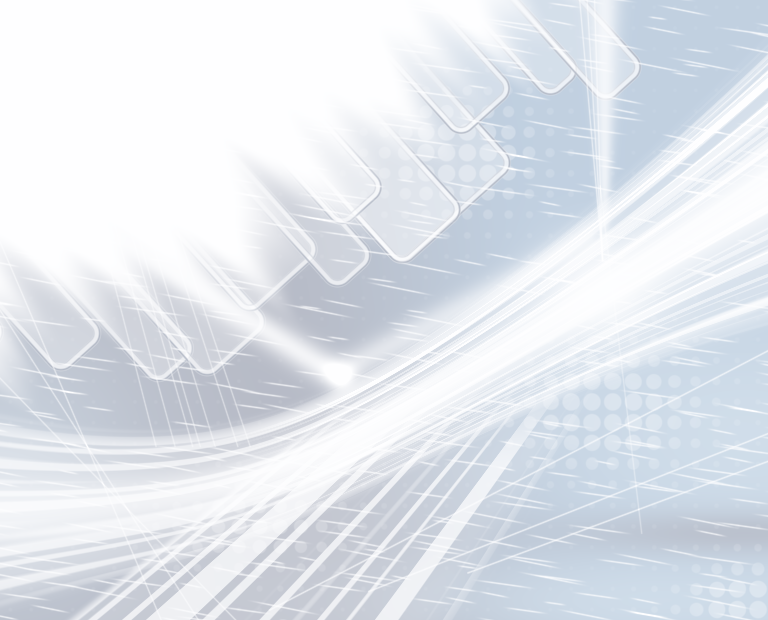
Reproduce this background procedurally as a Shadertoy shader.

```glsl
// Abstract pale blue backdrop: rounded bars, a sweeping ribbon of light, halftone dots and scratches.
const vec3 WHITE = vec3(0.995, 0.996, 1.0);
const vec3 GREY = vec3(0.715, 0.73, 0.775);
const vec3 BLUE = vec3(0.755, 0.815, 0.88);
const vec3 PALE = vec3(0.83, 0.88, 0.925);
const vec3 OUTLINE = vec3(0.64, 0.67, 0.73);
const vec2 ACROSS = vec2(0.743, 0.669);   // across the bars
const vec2 ALONG = vec2(0.669, -0.743);   // toward the bar tips
const float CORNER = 0.024;
const float DOT_PITCH = 0.0335;
const int BARS = 12;
// Each bar: centre across, half width, tip position
const vec3 BAR[BARS] = vec3[](
    vec3(0.28, 0.04, -0.335), vec3(0.385, 0.05, -0.228), vec3(0.485, 0.045, -0.11),
    vec3(0.575, 0.07, -0.064), vec3(0.705, 0.08, -0.095), vec3(0.80, 0.043, -0.03),
    vec3(0.985, 0.125, 0.01), vec3(0.93, 0.07, 0.012), vec3(0.88, 0.05, -0.10),
    vec3(1.13, 0.06, -0.08), vec3(1.255, 0.036, -0.03), vec3(1.325, 0.045, 0.036));

float hash(vec2 p) {
    p = fract(p * vec2(0.1031, 0.1030));
    p += dot(p, p.yx + 33.33);
    return fract((p.x + p.y) * p.x * 71.7);
}

float corner(vec2 cell, vec2 offset) {
    float a = 6.2832 * hash(cell + 17.0);
    return dot(vec2(cos(a), sin(a)), offset);
}

float gradientNoise(vec2 p) {
    vec2 i = floor(p), f = p - i, w = f * f * f * (f * (f * 6.0 - 15.0) + 10.0);
    vec2 e = vec2(1.0, 0.0);
    return mix(mix(corner(i, f), corner(i + e, f - e), w.x),
               mix(corner(i + e.yx, f - e.yx), corner(i + 1.0, f - 1.0), w.x), w.y);
}

float blob(vec2 p, vec2 centre, vec2 size) {
    vec2 q = (p - centre) / size;
    return exp(-dot(q, q));
}

float segment(vec2 p, vec2 a, vec2 b) {
    vec2 ab = b - a;
    return length(p - a - ab * clamp(dot(p - a, ab) / dot(ab, ab), 0.0, 1.0));
}

float stroke(float d, float halfWidth, float px) {
    return 1.0 - smoothstep(halfWidth - px, halfWidth + px, abs(d));
}

void lighten(inout vec3 col, float amount) {
    col = mix(col, WHITE, clamp(amount, 0.0, 1.0));
}

vec3 backdrop(vec2 p) {
    vec3 col = mix(GREY, BLUE, smoothstep(0.4, 0.95, p.x + 0.25 * (p.y - 0.5)));
    col = mix(col, PALE, 0.8 * blob(p, vec2(1.2, 0.3), vec2(0.35, 0.2)));
    col = mix(col, PALE, 0.6 * blob(p, vec2(0.0, 0.25), vec2(0.25, 0.25)));
    col = mix(col, PALE, 0.7 * blob(p, vec2(1.05, 0.03), vec2(0.4, 0.07)));
    return mix(col, GREY, 0.75 * blob(p, vec2(1.2, 0.14), vec2(0.3, 0.035)));
}

float halftone(vec2 p, float px) {
    float size = blob(p, vec2(0.98, 0.34), vec2(0.16, 0.11)) + blob(p, vec2(1.21, 0.02), vec2(0.12, 0.08))
        + blob(p, vec2(0.74, 0.75), vec2(0.14, 0.1)) + 0.7 * blob(p, vec2(0.42, 0.15), vec2(0.16, 0.08)) + 0.2;
    float d = length(fract(p / DOT_PITCH) - 0.5) * DOT_PITCH;
    float radius = 0.42 * DOT_PITCH * min(size, 1.0);
    return (1.0 - smoothstep(radius - px, radius + px, d)) * min(size, 1.0);
}

float scratches(vec2 p, float px) {
    float total = 0.0;
    for (int i = 0; i < 2; i++) {
        float k = float(i);
        vec2 q = vec2(p.x, p.y + (0.2 - 0.06 * k) * p.x) / vec2(0.15, 0.021) + 7.3 * k;
        q.x += hash(vec2(floor(q.y), 3.0 + k));
        vec2 cell = floor(q), f = q - cell;
        float reach = 0.12 + 0.33 * hash(cell + 5.0);
        float taper = 1.0 - smoothstep(0.3 * reach, reach, abs(f.x - 0.5));
        float d = (f.y - 0.3 - 0.4 * hash(cell)) * 0.021;
        total += step(0.45, hash(cell + 11.0)) * taper * stroke(d, 0.0012, px);
    }
    return total;
}

void mainImage(out vec4 fragColor, in vec2 fragCoord) {
    float px = 1.0 / iResolution.y;
    vec2 p = fragCoord * px;
    vec3 col = backdrop(p);
    lighten(col, 0.32 * halftone(p, px));

    // Rounded bars with double outlines
    float u = dot(p, ACROSS), v = dot(p, ALONG);
    for (int i = 0; i < BARS; i++) {
        vec2 q = vec2(abs(u - BAR[i].x) - BAR[i].y, v - BAR[i].z) + CORNER;
        float d = length(max(q, 0.0)) + min(max(q.x, q.y), 0.0) - CORNER;
        float fade = smoothstep(-0.3, -0.05, v - BAR[i].z);
        lighten(col, 0.32 * (1.0 - smoothstep(-px, px, d)));
        lighten(col, 0.6 * fade * stroke(d + 0.004, 0.006, px));
        col = mix(col, OUTLINE, 0.75 * fade * (stroke(d, 0.0014, px) + 0.5 * stroke(d + 0.009, 0.001, px)));
    }

    // Streaked white glow behind the bar tips
    float edge = mix(-0.36, -0.19, smoothstep(0.4, 0.65, u)) + 0.16 * gradientNoise(vec2(u * 17.0, v));
    lighten(col, 1.0 - smoothstep(edge - 0.07, edge + 0.11, v));
    lighten(col, 0.75 * scratches(p, px));

    // V-shaped light and upright beam
    float leftArm = segment(p, vec2(0.12, 0.66), vec2(0.55, 0.39));
    float rightArm = segment(p, vec2(0.55, 0.40), vec2(0.95, 0.61));
    lighten(col, 0.85 * exp(-pow(leftArm / 0.025, 2.0)) + 0.6 * exp(-pow(rightArm / 0.024, 2.0)));
    float beamWidth = 0.008 + 0.05 * max(p.y - 0.65, 0.0);
    lighten(col, 0.75 * exp(-pow((p.x - 0.975) / beamWidth, 2.0)) * smoothstep(0.5, 0.72, p.y));

    // Fan of straight rays rising from the bottom
    float root = (p.x - 1.374 * p.y) / max(1.0 - 1.04 * p.y, 0.2);
    float fanMask = smoothstep(0.1, 0.13, root) * (1.0 - smoothstep(0.66, 0.76, root)) * (1.0 - smoothstep(0.24, 0.42, p.y));
    float rays = smoothstep(-0.08, 0.1, gradientNoise(vec2(root * 44.0, 2.5)));
    lighten(col, fanMask * (0.18 + 0.6 * rays));

    // Curved ribbon of strands with a bright core
    float t = p.x - 0.42;
    float centre = 0.15 + 0.33 * (t + sqrt(t * t + 0.0625));
    float s = (p.y - centre) / (0.088 + 0.22 * (p.x - 0.5) * (p.x - 0.5));
    float envelope = 1.0 - smoothstep(0.8, 1.2, abs(s));
    float strands = smoothstep(-0.1, 0.12, gradientNoise(vec2(s * 8.0, p.x * 0.7)));
    float fine = smoothstep(0.0, 0.2, gradientNoise(vec2(s * 23.0 + p.x * 3.0, p.x + 9.0)));
    lighten(col, envelope * (0.3 + 0.45 * strands + 0.35 * fine * smoothstep(0.3, 0.7, p.x)));
    lighten(col, exp(-s * s * 6.0) * mix(0.7, 0.95, smoothstep(0.2, 0.55, p.x)));
    lighten(col, 0.8 * blob(p, vec2(0.97, 0.53), vec2(0.09, 0.08)));

    // Hairline rays
    float hair = 0.0;
    for (int i = 0; i < 7; i++) {
        float k = float(i) + 0.6 * hash(vec2(float(i), 4.0));
        hair += 0.5 * stroke(segment(p, vec2(0.13 + 0.018 * k, 0.75), vec2(0.25 + 0.024 * k, 0.28)), 0.001, px);
    }
    for (int i = 0; i < 3; i++) {
        float k = float(i);
        hair += 0.7 * stroke(segment(p, vec2(0.435 + 0.16 * k, 0.016 + 0.03 * k), vec2(1.25, 0.44 - 0.18 * k + 0.045 * k * k)), 0.0012, px);
        hair += 0.6 * stroke(segment(p, vec2(0.0, 0.61 - 0.11 * k), vec2(0.26 + 0.06 * k, 0.0)), 0.001, px);
        hair += 0.6 * stroke(segment(p, vec2(0.935 + 0.012 * k, 1.0), vec2(0.972, 0.58)), 0.001, px);
    }
    hair += 0.4 * stroke(segment(p, vec2(0.968, 0.7), vec2(1.035, 0.14)), 0.001, px);
    lighten(col, hair);
    fragColor = vec4(col, 1.0);
}
```
